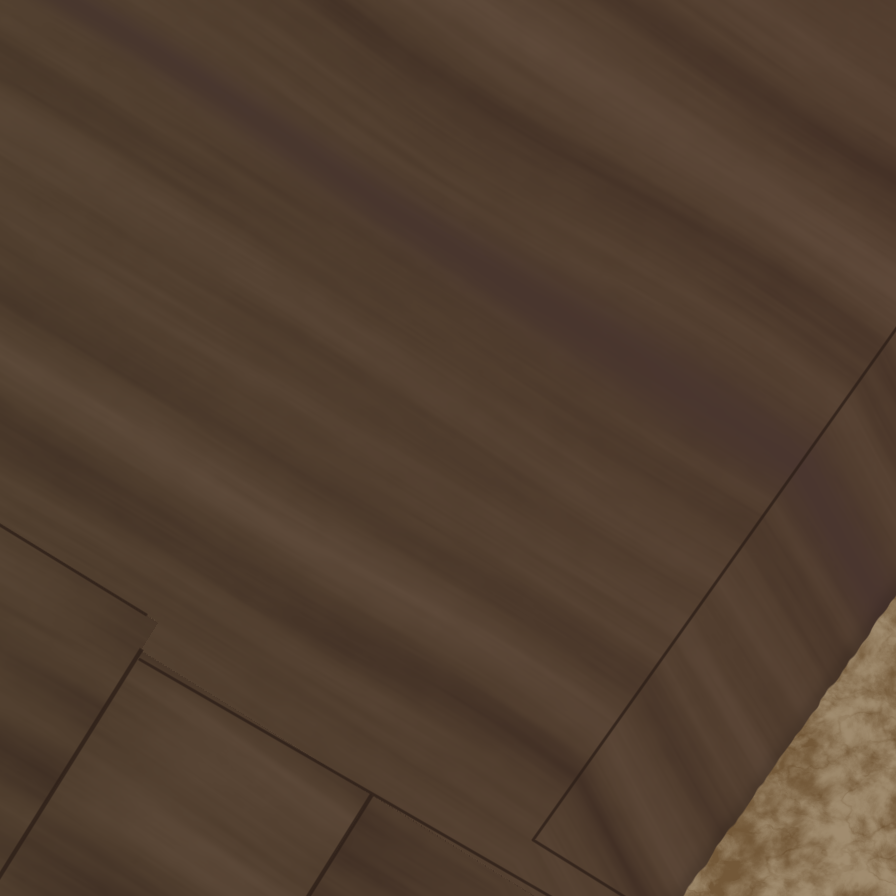
Give the GLSL for this texture, as a WebGL 2 fragment shader.

```glsl
#version 300 es
precision highp float;

uniform vec2 u_resolution;
out vec4 fragColor;

const vec3 WOOD_MID = vec3(0.318, 0.243, 0.182);
const vec3 WOOD_DARK = vec3(0.258, 0.188, 0.145);
const vec3 WOOD_LIGHT = vec3(0.372, 0.292, 0.230);
const vec3 WOOD_PLUM = vec3(0.282, 0.208, 0.182);
const vec3 SEAM_COLOR = vec3(0.175, 0.120, 0.092);
const vec3 STONE_LIGHT = vec3(0.630, 0.550, 0.435);
const vec3 STONE_DARK = vec3(0.450, 0.345, 0.220);

const vec2 GRAIN_DIR = vec2(0.848, -0.530);
const vec2 GRAIN_NORMAL = vec2(0.530, 0.848);
const vec2 JOINT_LOW = vec2(0.595, 0.0625);
const vec2 JOINT_HIGH = vec2(1.010, 0.647);
const vec2 STONE_LOW = vec2(0.762, 0.0);
const vec2 STONE_HIGH = vec2(1.0, 0.336);
const float GRAIN_BEND = 0.50;      // skew of the grain past the long joint
const float SEAM_HALF_WIDTH = 0.0016;
const float SMALL_PLANK_TOP = 0.316;
const float LEFT_PLANK_TOP = 0.353;
const float FIRST_BUTT = -0.012;
const float PLANK_LENGTH = 0.304;

// Grain bands: position across the grain, width, tone
const int BAND_COUNT = 12;
const vec3 BANDS[BAND_COUNT] = vec3[](
    vec3(0.37, 0.035, 0.10), vec3(0.455, 0.025, -0.65), vec3(0.515, 0.028, 0.65),
    vec3(0.585, 0.020, -0.32), vec3(0.655, 0.035, 0.30), vec3(0.735, 0.025, 0.25),
    vec3(0.805, 0.030, -0.12), vec3(0.955, 0.025, 0.15), vec3(1.035, 0.024, -0.45),
    vec3(1.120, 0.036, 0.70), vec3(1.215, 0.022, -0.60), vec3(1.300, 0.040, 0.20));

float hash(vec2 p) {
    vec3 q = fract(vec3(p.xyx) * 0.1031);
    q += dot(q, q.yzx + 33.33);
    return fract((q.x + q.y) * q.z);
}

float noise(vec2 p) {
    vec2 i = floor(p), f = fract(p);
    f = f * f * (3.0 - 2.0 * f);
    return mix(mix(hash(i), hash(i + vec2(1, 0)), f.x),
               mix(hash(i + vec2(0, 1)), hash(i + vec2(1, 1)), f.x), f.y);
}

float fbm(vec2 p) {
    float sum = 0.0, amplitude = 0.5;
    for (int i = 0; i < 5; i++) {
        sum += amplitude * noise(p);
        p = mat2(1.6, 1.2, -1.2, 1.6) * p + 7.3;
        amplitude *= 0.5;
    }
    return sum;
}

float segment(vec2 p, vec2 a, vec2 b) {
    vec2 ab = b - a;
    return length(p - a - ab * clamp(dot(p - a, ab) / dot(ab, ab), 0.0, 1.0));
}

// Signed distance to a line, positive on its right
float rightOf(vec2 p, vec2 a, vec2 b) {
    vec2 d = normalize(b - a);
    return dot(p - a, vec2(d.y, -d.x));
}

float bell(float x, float width) {
    return exp(-x * x / (width * width));
}

vec3 woodColor(vec2 p, vec2 g, float smallPlank, float seed) {
    float v = g.y + GRAIN_BEND * max(rightOf(p, JOINT_LOW, JOINT_HIGH), 0.0);
    v += 0.030 * (noise(vec2(g.x * 3.0, v * 4.0) + 20.0) - 0.5);
    float tone = 0.0;
    for (int i = 0; i < BAND_COUNT; i++)
        tone += BANDS[i].z * bell(v - BANDS[i].x, BANDS[i].y);
    float smallTone = 1.9 * (noise(vec2(g.x * 3.5, v * 24.0) + seed * 9.7) - 0.55);
    tone = mix(tone, smallTone, smallPlank);

    // Long soft streaks, then fine fibres and mottling
    tone += 0.50 * (noise(vec2(g.x * 1.8, v * 42.0) + seed) - 0.5);
    tone += 0.32 * (noise(vec2(g.x * 5.0, v * 115.0) + seed) - 0.5);
    tone += 0.16 * (noise(vec2(g.x * 16.0, v * 300.0)) - 0.5);
    tone += 0.22 * (fbm(p * 45.0) - 0.5);
    vec3 color = mix(WOOD_MID, tone < 0.0 ? WOOD_DARK : WOOD_LIGHT, min(abs(tone), 1.0));

    float plum = bell(v - 0.888, 0.016 + 0.020 * smoothstep(-0.5, 0.4, g.x));
    color = mix(color, WOOD_PLUM, 0.85 * plum * (1.0 - smallPlank));
    return color + vec3(0.010, -0.001, 0.004) * (p.x - 0.5);
}

vec3 stoneColor(vec2 p) {
    float blotch = fbm(p * 16.0 + 3.0);
    float grit = fbm(p * 75.0 + 2.0 * blotch);
    float vein = bell(fbm(p * vec2(24.0, 32.0) + 11.0) - 0.5, 0.035);
    float wear = smoothstep(0.30, 0.85, 0.55 * blotch + 0.55 * grit) + 0.20 * vein;
    return mix(STONE_LIGHT, STONE_DARK, clamp(wear, 0.0, 1.0));
}

void main() {
    vec2 p = gl_FragCoord.xy / u_resolution;
    float pixel = 1.0 / min(u_resolution.x, u_resolution.y);
    vec2 g = vec2(dot(p, GRAIN_DIR), dot(p, GRAIN_NORMAL));

    // Small planks fill the lower left corner
    float plankTop = g.x < FIRST_BUTT ? LEFT_PLANK_TOP : SMALL_PLANK_TOP;
    float smallPlank = smoothstep(pixel, -pixel, g.y - plankTop);
    float plankIndex = floor((g.x - FIRST_BUTT) / PLANK_LENGTH);
    float seed = mix(1.0, 5.0 + plankIndex, smallPlank);
    vec3 color = woodColor(p, g, smallPlank, seed);

    // Seams along the grain and the long joint
    float seam = segment(p, JOINT_LOW, JOINT_HIGH);
    seam = min(seam, segment(p, JOINT_LOW, vec2(0.71, -0.009)));
    seam = min(seam, segment(p, vec2(-0.01, 0.420), vec2(0.163, 0.314)));
    seam = min(seam, segment(p, vec2(0.156, 0.264), vec2(0.62, -0.004)));

    // Repeated butt joints between small planks
    float buttOffset = g.x - FIRST_BUTT - PLANK_LENGTH * round((g.x - FIRST_BUTT) / PLANK_LENGTH);
    float butt = max(abs(buttOffset) - 0.0008, g.y - SMALL_PLANK_TOP);
    seam = min(seam, butt);
    float seamMask = 1.0 - smoothstep(-pixel, pixel, seam - SEAM_HALF_WIDTH);
    color = mix(color, SEAM_COLOR, 0.80 * seamMask);

    // Stone beyond the worn plank edge
    float stone = rightOf(p, STONE_LOW, STONE_HIGH) + 0.003 * (noise(p * 90.0) - 0.5);
    color *= 1.0 - 0.12 * bell(min(stone, 0.0), 0.012);
    color = mix(color, stoneColor(p), smoothstep(-pixel, pixel, stone));
    fragColor = vec4(color, 1.0);
}
```
